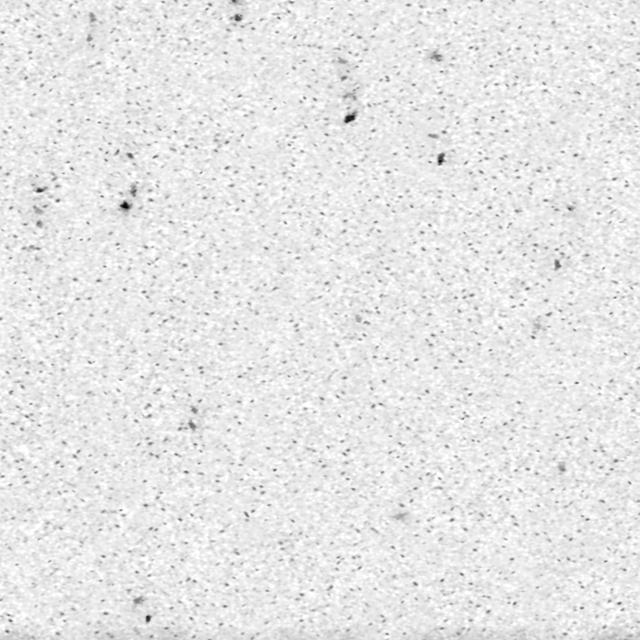
A Shadertoy shader for this texture:

```glsl
// Pale, grainy paper flecked with small dark specks and a few ragged blots.
// Cellular splats make the grain and specks, layered sines vary their density,
// and short leaning chains of blots sit on top.

vec4 hash4(vec2 p) {
    vec4 q = fract(p.xyxy * vec4(0.1031, 0.1030, 0.0973, 0.1099));
    q += dot(q, q.wzxy + 33.33);
    return fract((q.xxyz + q.yzzw) * q.zywx);
}

mat2 rotation(float angle) {
    float c = cos(angle), s = sin(angle);
    return mat2(c, s, -s, c);
}

// Slow uneven tone, roughly -1 to 1
float patches(vec2 p) {
    vec2 q = p + 0.6 * sin(p.yx * 1.7 + vec2(1.3, 4.1));
    float a = sin(q.x * 2.1 + 0.7) * sin(q.y * 1.6 + 2.0);
    float b = sin(q.x * 3.7 - q.y * 2.9) * sin(q.y * 4.3 + q.x * 1.9);
    return 0.55 * a + 0.45 * b;
}

// Signed soft dots, one per jittered cell
float grain(vec2 p) {
    vec2 cell = floor(p);
    float sum = 0.0;
    for (int y = -1; y <= 1; y++)
    for (int x = -1; x <= 1; x++) {
        vec2 id = cell + vec2(x, y);
        vec4 h = hash4(id + 17.0);
        vec2 d = p - id - h.xy;
        sum += (2.0 * h.z - 1.0) * exp(-3.0 * dot(d, d));
    }
    return sum;
}

// Dark flat flecks, each inside a faint pale rim
float specks(vec2 uv) {
    vec2 count = vec2(70.0, 80.0);
    vec2 cell = floor(uv * count);
    float sum = 0.0;
    for (int y = -1; y <= 1; y++)
    for (int x = -1; x <= 1; x++) {
        vec2 id = cell + vec2(x, y);
        vec4 h = hash4(id + 211.0);
        vec4 k = hash4(id + 503.0);
        float present = step(h.z, 0.44 + 0.2 * patches(id * 0.16));
        vec2 d = rotation((k.x - 0.5) * 1.5) * (uv - (id + h.xy) / count);
        d /= vec2(0.0036, 0.0022) * (0.8 + 0.4 * k.y);
        float r2 = dot(d, d);
        float depth = 0.13 + 0.42 * h.w * h.w;
        sum += present * depth * (exp(-r2) - 0.13 * exp(-0.3 * r2));
    }
    return sum;
}

// Chains of one to four blots, with a smudge around each
float blots(vec2 uv, float roughness) {
    float sum = 0.0;
    for (int chain = 0; chain < 17; chain++) {
        vec4 c = hash4(vec2(chain, 71.0));
        float links = 1.0 + floor(4.0 * c.z * c.z);
        vec2 stride = vec2(0.022 * (c.w - 0.5), 0.028);
        for (int link = 0; link < 4; link++) {
            if (float(link) >= links) break;
            vec4 h = hash4(vec2(chain * 5 + link, 137.0));
            vec2 d = uv - c.xy - stride * float(link) - 0.012 * (h.xy - 0.5);
            float smudge = 0.04 * exp(-dot(d, d) / 0.0004);
            d = rotation(h.x * 2.4 - 0.6) * d;
            d /= vec2(0.0085, 0.0052) * (0.65 + 0.5 * h.z);
            float r = max(length(d) + 0.35 * roughness, 0.0);
            sum += smudge + (0.22 + 0.55 * h.w * h.w) * exp(-r * r * r);
        }
    }
    return sum;
}

void mainImage(out vec4 fragColor, in vec2 fragCoord) {
    vec2 uv = fragCoord / iResolution.y;

    // Paper tone and fine grain of uneven strength
    float fineGrain = grain(uv * vec2(200.0, 270.0));
    float strength = 0.083 + 0.03 * patches(uv * 13.0 + 5.0);
    float paper = 0.919 + 0.008 * patches(uv * 7.0) + strength * fineGrain;

    // Marks, and a soiled lower edge
    float dirt = specks(uv) + blots(uv, fineGrain);
    float soil = 0.5 + 0.5 * patches(uv * 12.0);
    dirt += 0.14 * soil * smoothstep(0.03, 0.0, uv.y);

    fragColor = vec4(vec3(clamp(paper - dirt, 0.03, 1.0)), 1.0);
}
```
